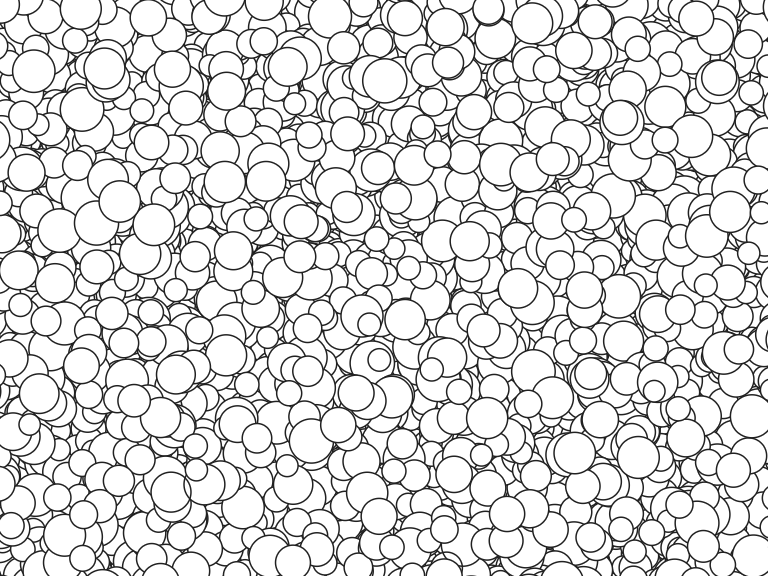
Reproduce this pattern procedurally as a WebGL 1 fragment shader.

```glsl
precision highp float;

uniform vec2 u_resolution;

vec4 hash4(vec3 p) {
  vec4 q = fract(p.xyzx * vec4(0.1031, 0.1030, 0.0973, 0.1099));
  q += dot(q, q.wzxy + 33.33);
  return fract((q.xxyz + q.yzzw) * q.zywx);
}

// Disc of a cell: centre in xy, radius in z, stacking height in w.
vec4 disc(vec2 cell, float index) {
  vec4 h = hash4(vec3(cell + 17.0, index * 7.3 + 3.0));
  return vec4((cell + h.xy) * 0.041, mix(0.0185, 0.0385, h.z), h.w);
}

void main() {
  vec2 p = gl_FragCoord.xy / u_resolution.y;
  float pixel = 1.0 / u_resolution.y;
  vec2 home = floor(p / 0.041);

  // Height of the uppermost disc that covers this point.
  float top = -1.0;
  for (int y = -1; y <= 1; y++) {
    for (int x = -1; x <= 1; x++) {
      for (int i = 0; i < 5; i++) {
        vec4 d = disc(home + vec2(x, y), float(i));
        if (distance(p, d.xy) < d.z) top = max(top, d.w);
      }
    }
  }

  // Outlines of that disc and of those stacked above it.
  float clear = 1.0;
  for (int y = -1; y <= 1; y++) {
    for (int x = -1; x <= 1; x++) {
      for (int i = 0; i < 5; i++) {
        vec4 d = disc(home + vec2(x, y), float(i));
        float edge = abs(distance(p, d.xy) - d.z);
        float stroke = clamp((0.0013 - edge) / pixel + 0.5, 0.0, 1.0);
        if (d.w >= top) clear *= 1.0 - stroke;
      }
    }
  }

  vec3 ink = vec3(0.13);
  vec3 paper = vec3(1.0);
  gl_FragColor = vec4(mix(ink, paper, clear), 1.0);
}
```
